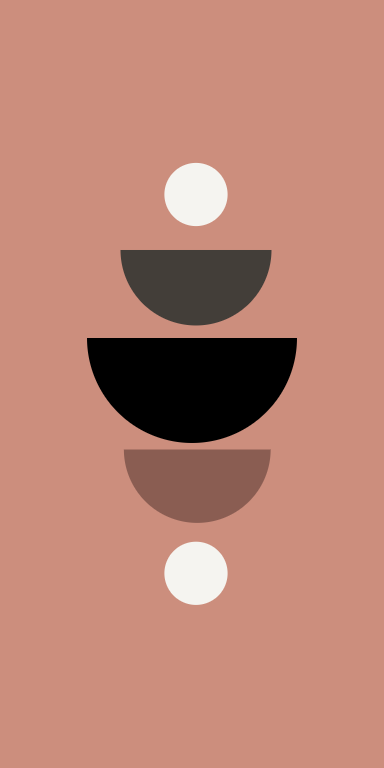
Reproduce this background procedurally as a Shadertoy shader.

```glsl
const vec3 CLAY     = vec3(0.800, 0.557, 0.490);
const vec3 IVORY    = vec3(0.961, 0.957, 0.941);
const vec3 CHARCOAL = vec3(0.263, 0.243, 0.224);
const vec3 BLACK    = vec3(0.0);
const vec3 UMBER    = vec3(0.541, 0.365, 0.322);

// Each shape: centre x, centre y, radius (half canvas height = 1)
const vec3 UPPER_DISC  = vec3(0.0104,  0.4935, 0.0823);
const vec3 UPPER_BOWL  = vec3(0.0104,  0.3490, 0.1966);
const vec3 MIDDLE_BOWL = vec3(0.0000,  0.1198, 0.2734);
const vec3 LOWER_BOWL  = vec3(0.0137, -0.1706, 0.1911);
const vec3 LOWER_DISC  = vec3(0.0104, -0.4930, 0.0823);

float discDistance(vec2 p, vec3 disc) {
    return length(p - disc.xy) - disc.z;
}

// Lower half of a disc, flat side up
float bowlDistance(vec2 p, vec3 bowl) {
    return max(discDistance(p, bowl), p.y - bowl.y);
}

vec3 paint(vec3 base, vec3 ink, float dist, float pixel) {
    return mix(base, ink, clamp(0.5 - dist / pixel, 0.0, 1.0));
}

void mainImage(out vec4 fragColor, in vec2 fragCoord) {
    float pixel = 2.0 / iResolution.y;
    vec2 p = (fragCoord - 0.5 * iResolution.xy) * pixel;

    vec3 color = CLAY;

    // Discs at both ends of the stack
    float discs = min(discDistance(p, UPPER_DISC), discDistance(p, LOWER_DISC));
    color = paint(color, IVORY, discs, pixel);

    // Bowls between them
    color = paint(color, CHARCOAL, bowlDistance(p, UPPER_BOWL), pixel);
    color = paint(color, BLACK, bowlDistance(p, MIDDLE_BOWL), pixel);
    color = paint(color, UMBER, bowlDistance(p, LOWER_BOWL), pixel);

    fragColor = vec4(color, 1.0);
}
```
